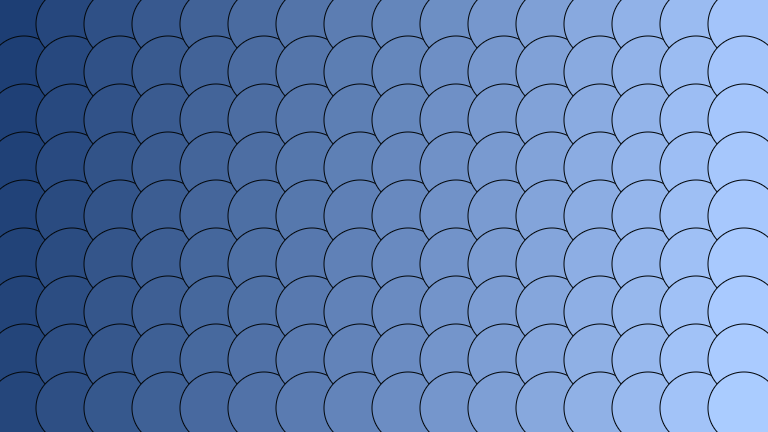
A WebGL 2 fragment shader for this pattern:

```glsl
#version 300 es
precision highp float;
// Overlapping outlined discs laid on a 16 by 9 grid, like scales.
// Each disc is flat, lightening to the right and slightly downward;
// columns stack left to right, and within a column top to bottom.

#define GRID vec2(16.0, 9.0)
#define RADIUS 0.75
#define LINE_WIDTH 0.0215
#define LINE_COLOR vec3(0.01, 0.03, 0.05)
#define BASE_COLOR vec3(0.114, 0.244, 0.454)
#define COLUMN_STEP 0.035
#define ROW_STEP 0.0037

uniform vec2 u_resolution;
out vec4 fragColor;

// Flat colour of the disc in a given cell
vec3 discColor(vec2 cell) {
    return BASE_COLOR + COLUMN_STEP * cell.x + ROW_STEP * cell.y;
}

// Smooth coverage of a signed distance, one pixel wide
float coverage(float dist, float pixel) {
    return clamp(0.5 - dist / pixel, 0.0, 1.0);
}

void main() {
    // Cell units, with rows counted from the top
    vec2 uv = gl_FragCoord.xy / u_resolution;
    vec2 p = vec2(uv.x, 1.0 - uv.y) * GRID;
    float pixel = GRID.y / u_resolution.y;
    vec2 home = floor(p);
    vec3 color = discColor(home);

    // Stack the neighbouring discs, the later ones on top
    for (int i = -1; i <= 1; i++) {
        for (int j = -1; j <= 1; j++) {
            vec2 cell = home + vec2(i, j);
            // No discs start beyond the right and bottom edges
            if (any(greaterThanEqual(cell, GRID))) continue;
            float dist = length(p - cell - 0.5) - RADIUS;
            float outer = coverage(dist - 0.5 * LINE_WIDTH, pixel);
            float inner = coverage(dist + 0.5 * LINE_WIDTH, pixel);
            color = mix(color, LINE_COLOR, outer);
            color = mix(color, discColor(cell), inner);
        }
    }
    fragColor = vec4(color, 1.0);
}
```
